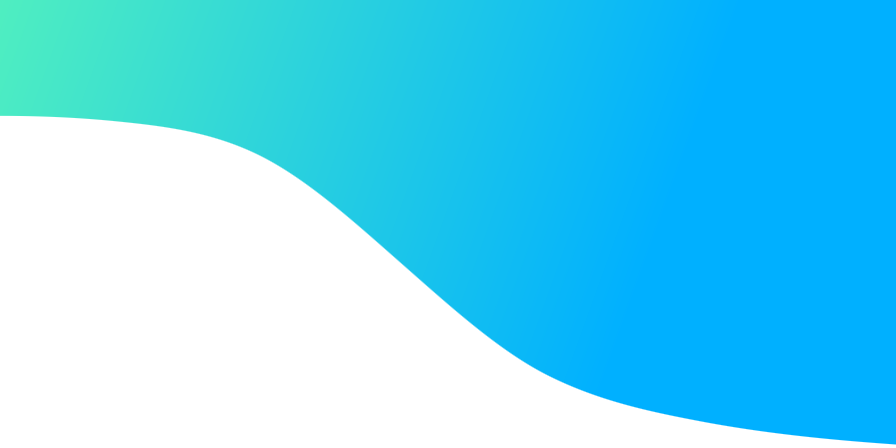
A Shadertoy shader for this background:

```glsl
// Draws a green-to-blue diagonal gradient above a smooth white S-shaped wave.

// Canvas units: x runs 0..2, y runs 0..1, origin at the lower left.
const vec2 CANVAS = vec2(2.0, 1.0);

const vec3 WHITE = vec3(1.0);
const vec3 GREEN = vec3(0.31, 0.935, 0.755);
const vec3 BLUE  = vec3(0.0, 0.69, 1.0);

// The gradient starts at the top left corner and ends in flat blue.
const vec2  GRADIENT_AXIS   = vec2(1.0, -0.36);
const float GRADIENT_LENGTH = 1.659;

// Wave knots: x, height, slope.
const int KNOT_COUNT = 7;
const vec3 KNOTS[KNOT_COUNT] = vec3[KNOT_COUNT](
    vec3(0.000, 0.7414,  0.00),
    vec3(0.260, 0.7292, -0.10),
    vec3(0.573, 0.6562, -0.48),
    vec3(0.898, 0.4102, -0.88),
    vec3(1.224, 0.1615, -0.50),
    vec3(1.562, 0.0599, -0.19),
    vec3(2.000, 0.0078, -0.07)
);

// Cubic Hermite curve between two knots.
float hermite(vec3 a, vec3 b, float x) {
    float span = b.x - a.x;
    float t = (x - a.x) / span;
    float u = 1.0 - t;
    float blend = t * t * (3.0 - 2.0 * t);
    return mix(a.y, b.y, blend) + span * t * u * (a.z * u - b.z * t);
}

float waveHeight(float x) {
    float height = KNOTS[0].y;
    for (int i = 0; i < KNOT_COUNT - 1; i++) {
        if (x >= KNOTS[i].x) height = hermite(KNOTS[i], KNOTS[i + 1], x);
    }
    return height;
}

vec3 skyColor(vec2 p) {
    vec2 fromCorner = p - vec2(0.0, CANVAS.y);
    float t = dot(fromCorner, GRADIENT_AXIS) / GRADIENT_LENGTH;
    return mix(GREEN, BLUE, clamp(t, 0.0, 1.0));
}

void mainImage(out vec4 fragColor, in vec2 fragCoord) {
    vec2 p = fragCoord / iResolution.xy * CANVAS;

    // Antialiased coverage of the area above the wave.
    float above = p.y - waveHeight(p.x);
    float coverage = clamp(above / fwidth(above) + 0.5, 0.0, 1.0);

    fragColor = vec4(mix(WHITE, skyColor(p), coverage), 1.0);
}
```
